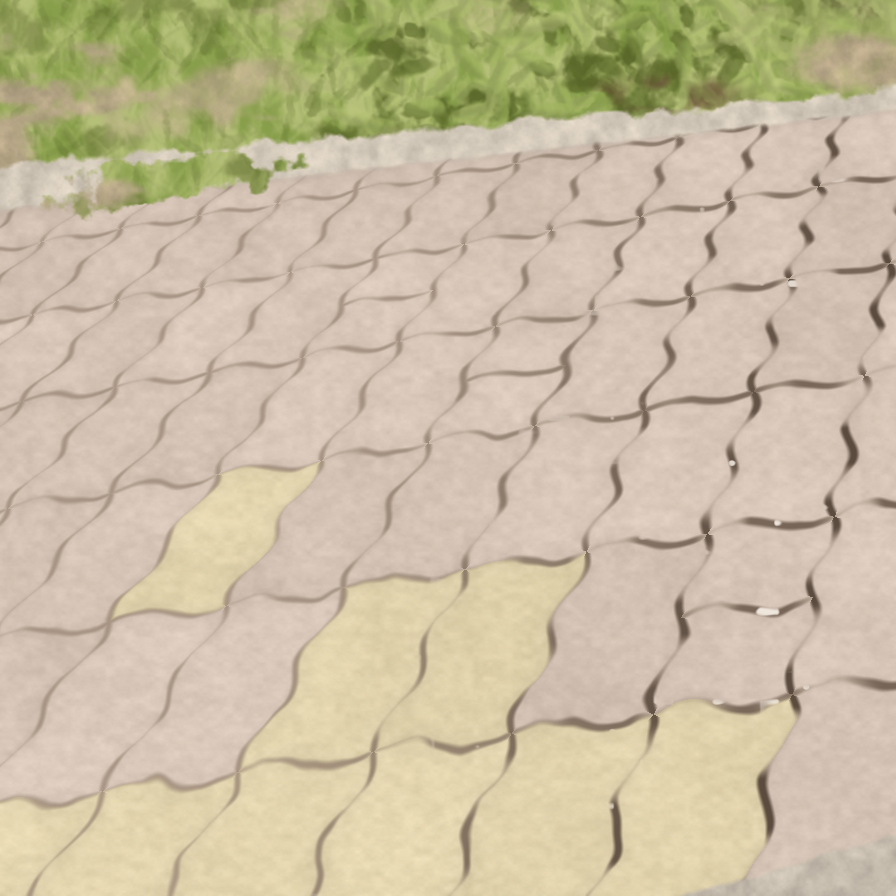
Give the GLSL for this texture, as a Shadertoy shader.

```glsl
// Sunlit wavy paving in perspective, with a kerb and a weedy verge behind it.
// A projective map turns the canvas into tile coordinates; sine-bent cell borders
// give the broken joints, and hashed cells scatter the leaves.

#define TILE_PINK vec3(0.842, 0.772, 0.716)
#define TILE_YELLOW vec3(0.882, 0.826, 0.675)
#define JOINT_PALE vec3(0.66, 0.58, 0.51)
#define JOINT_DARK vec3(0.33, 0.27, 0.22)
#define STONE vec3(0.84, 0.80, 0.74)
#define SOIL vec3(0.74, 0.67, 0.55)
#define LEAF_DARK vec3(0.31, 0.36, 0.13)
#define LEAF_MID vec3(0.53, 0.62, 0.29)
#define LEAF_LIGHT vec3(0.71, 0.75, 0.47)
#define JOINT_WIDTH 0.0025
#define WAVE vec2(0.065, 0.04)

float hash(vec2 p) {
    vec3 q = fract(vec3(p.xyx) * 0.1031);
    q += dot(q, q.yzx + 33.33);
    return fract((q.x + q.y) * q.z);
}

float noise(vec2 p) {
    vec2 i = floor(p), f = fract(p);
    f = f * f * (3.0 - 2.0 * f);
    return mix(mix(hash(i), hash(i + vec2(1, 0)), f.x),
               mix(hash(i + vec2(0, 1)), hash(i + 1.0), f.x), f.y);
}

float fbm(vec2 p) {
    float sum = 0.0, amp = 0.5;
    for (int i = 0; i < 4; i++) {
        sum += amp * noise(p);
        p = p * 2.03 + 17.0;
        amp *= 0.5;
    }
    return sum;
}

// Cells with one randomly turned leaf each, laid over the given colour
vec3 leaves(vec3 col, vec2 uv, float cells, vec2 size, float spread, float cover) {
    vec2 p = uv * cells;
    for (int k = 0; k < 9; k++) {
        vec2 cell = floor(p) + vec2(k % 3, k / 3) - 1.0;
        float tone = hash(cell + cells), turn = (hash(cell + 71.0) - 0.5) * spread;
        vec2 d = p - cell - vec2(hash(cell + 13.0), hash(cell + 37.0));
        d = mat2(cos(turn), sin(turn), -sin(turn), cos(turn)) * d;
        float r = length(d / size) + 0.6 * (noise(p * 5.0) - 0.5);
        float soft = 0.2 + cells / (size.x * iResolution.y);
        vec3 tint = mix(LEAF_MID, LEAF_LIGHT, tone) * (0.9 + 0.16 * smoothstep(-0.1, 0.1, d.x));
        tint = mix(tint, LEAF_DARK, step(tone, 0.25) * 0.8);
        col = mix(col, tint, cover * (1.0 - smoothstep(1.0 - soft, 1.0 + soft, r)));
    }
    return col;
}

vec3 verge(vec2 uv) {
    float lush = smoothstep(0.22, 0.5, uv.x);
    vec3 col = mix(LEAF_MID, LEAF_LIGHT, smoothstep(0.25, 0.65, fbm(uv * vec2(40.0, 24.0))));
    col = mix(col, LEAF_DARK, mix(0.4, 0.8, lush) * smoothstep(0.48, 0.68, fbm(uv * 26.0 + 5.0)));
    // Bare soil in patches and at the right end, with a shaded hollow
    float bare = smoothstep(0.5, 0.66, fbm(uv * vec2(9.0, 18.0) + 2.0)) * (1.0 - 0.7 * lush);
    vec2 band = (uv - vec2(0.23, 0.89 + 0.25 * (uv.x - 0.23))) / vec2(0.11, 0.035);
    bare = max(bare, 0.8 * smoothstep(1.1, 0.4, length(band) + 0.8 * (noise(uv * 40.0) - 0.5)));
    bare = max(bare, smoothstep(1.2, 0.5, length((uv - vec2(0.96, 0.93)) / vec2(0.09, 0.04))));
    col = mix(col, SOIL * (0.8 + 0.4 * fbm(uv * 50.0)), bare);
    float hollow = smoothstep(1.2, 0.4, length((uv - vec2(0.75, 0.895)) / vec2(0.1, 0.025)));
    col = mix(col, vec3(0.40, 0.30, 0.21), 0.8 * hollow * smoothstep(0.25, 0.5, noise(uv * 45.0)));
    float open = (1.0 - 0.85 * bare) * (1.0 - 0.6 * hollow);
    col = leaves(col, uv, 50.0, vec2(0.2, 0.8), 2.0, 0.28 * open);
    col = leaves(col, uv, 36.0, vec2(0.28, 0.55), 6.0, mix(0.15, 0.7, lush) * open);
    return leaves(col, uv, 22.0, vec2(0.2, 0.5), 5.0, lush * 0.65 * open);
}

vec3 paving(vec2 uv) {
    // Columns: step along a row, step to the next row, origin
    mat3 toCanvas = mat3(0.1477, 0.0204, -0.0057, 0.1701, 0.2506, 0.136, -0.0326, 0.0951, 1.0);
    vec3 h = inverse(toCanvas) * vec3(uv, 1.0);
    vec2 p = h.xy / h.z;
    float depth = 1.0 - 0.0057 * p.x + 0.136 * p.y;
    vec2 q = p + WAVE * vec2(sin(12.566 * p.y), -sin(6.283 * p.x));
    q += 0.035 * (vec2(noise(uv * 45.0), noise(uv * 45.0 + 50.0)) - 0.5);
    vec2 id = floor(q), f = fract(q);

    // Yellow front row plus a few single tiles; some tiles are cut in half
    bool yellow = (id.y < 0.0 && id.x < 6.0) || id == vec2(0, 1) || (id.y == 0.0 && abs(id.x - 2.5) < 1.0);
    bool cut = id == vec2(5, 0) || id == vec2(2, 2) || id == vec2(0, 3);
    vec3 col = yellow ? TILE_YELLOW : TILE_PINK;
    float part = cut ? step(0.5, f.y) : 0.0;
    col += 0.03 * (hash(id + 40.0 + part * 9.0) - 0.5);
    col += 0.06 * (fbm(uv * 14.0) - 0.47) + 0.09 * (fbm(uv * vec2(90.0, 120.0)) - 0.47);

    // Joint distance in canvas units
    vec2 e = min(f, 1.0 - f);
    if (cut) e.y = min(e.y, abs(f.y - 0.5));
    vec2 d = e * vec2(0.13, 0.185) / depth;
    float edge = min(d.x, d.y);
    bool upright = d.x < d.y;

    // Joints show on their steep or dipping stretches and fade between them
    float stretch = upright ? 0.5 + 0.5 * cos(12.566 * p.y) : 0.55 - 0.45 * sin(6.283 * p.x + 0.6);
    float broken = smoothstep(0.2, 0.8, 0.6 * stretch + 0.65 * noise(uv * 26.0));
    float right = smoothstep(0.3, 0.95, uv.x + 0.3 * (0.5 - uv.y));
    float width = JOINT_WIDTH * (0.6 + 0.7 * broken) * mix(0.85, 1.25, right);
    float blur = 0.0019 + 0.6 / iResolution.y;
    float joint = 1.0 - smoothstep(width - blur, width + blur, edge);
    vec3 gap = mix(JOINT_PALE, JOINT_DARK, broken * mix(0.15, upright ? 1.0 : 0.65, right));
    gap = mix(gap, vec3(0.95, 0.92, 0.88), smoothstep(0.86, 0.95, noise(uv * 60.0)) * right);
    col *= 1.0 - 0.05 * exp(-edge * 160.0);
    return mix(col, gap, joint * mix(0.22, mix(0.75, 0.95, right), broken));
}

void mainImage(out vec4 fragColor, in vec2 fragCoord) {
    vec2 uv = fragCoord / iResolution.xy;
    float soft = 0.003 + 0.7 / iResolution.y;
    float rough = fbm(uv * 38.0) - 0.47;
    vec3 stone = STONE * (0.86 + 0.28 * fbm(uv * 65.0));
    vec3 col = paving(uv);

    // Concrete corner in front, then the kerb with its shaded foot
    float corner = 0.297 * (uv.x - 0.768) - uv.y + 0.012 * rough;
    col = mix(col, stone * 0.93, smoothstep(-soft, soft, corner));
    float kerb = uv.y - 0.765 - 0.112 * uv.x + 0.008 * rough;
    col *= 1.0 - 0.08 * exp(-abs(kerb) * 220.0);
    col = mix(col, stone, smoothstep(-soft, soft, kerb));

    // Verge beyond the kerb and weeds creeping over its left end
    float grass = uv.y - 0.815 - 0.085 * uv.x + 0.025 * rough;
    float weeds = 1.0 - length((uv - vec2(0.16, 0.795 + 0.1 * (uv.x - 0.16))) / vec2(0.14, 0.027)) + 1.8 * rough;
    float green = max(smoothstep(-soft, soft, grass), smoothstep(0.0, 0.3, weeds));
    if (green > 0.0) col = mix(col, verge(uv), green);
    fragColor = vec4(clamp(col, 0.0, 1.0), 1.0);
}
```
